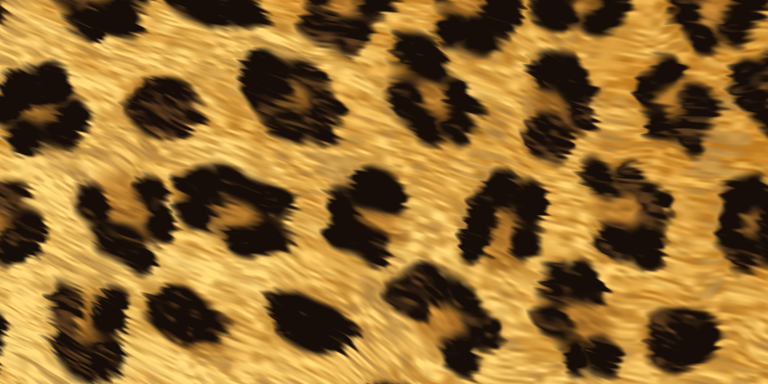
Reproduce this texture procedurally as a Shadertoy shader.

```glsl
vec2 hash2(vec2 p) {
    vec3 h = fract(p.xyx * vec3(0.1031, 0.1030, 0.0973));
    h += dot(h, h.yzx + 33.33);
    return fract((h.xx + h.yz) * h.zy);
}

float noise(vec2 p) {
    vec2 i = floor(p), f = fract(p);
    f = f * f * (3.0 - 2.0 * f);
    float low = mix(hash2(i).x, hash2(i + vec2(1, 0)).x, f.x);
    float high = mix(hash2(i + vec2(0, 1)).x, hash2(i + vec2(1, 1)).x, f.x);
    return mix(low, high, f.y);
}

float smoothUnion(float a, float b, float k) {
    float h = max(k - abs(a - b), 0.0) / k;
    return min(a, b) - h * h * k * 0.25;
}

// One rosette: a ring of uneven petals, sometimes closed into a solid spot
float rosette(vec2 v, vec2 id) {
    vec2 kind = hash2(id + 71.0);
    float ring = kind.x < 0.16 ? 0.038 : mix(0.076, 0.094, kind.y);
    float d = 1.0;
    for (int i = 0; i < 6; i++) {
        vec2 rnd = hash2(id * 7.0 + float(i) * 13.0 + 5.0);
        float angle = (float(i) + 0.45 * rnd.x) * 1.0472 + kind.y * 6.2832;
        float radius = rnd.y < 0.12 ? -0.05 : mix(0.036, 0.053, rnd.y);
        vec2 petal = ring * vec2(cos(angle), sin(angle));
        d = smoothUnion(d, length(v - petal) - radius, 0.042);
    }
    return d;
}

// x: distance to the dark markings, y: distance to the nearest rosette centre
vec2 markings(vec2 p) {
    vec2 cell = vec2(0.322, 0.29);
    float row = floor(p.y / cell.y);
    vec2 nearest = vec2(1.0);
    for (int j = -1; j <= 1; j++) {
        float y = row + float(j);
        float shift = fract(0.4 * y + 0.1);
        float column = floor(p.x / cell.x - shift);
        for (int i = -1; i <= 1; i++) {
            vec2 id = vec2(column + float(i), y) + 40.0;
            vec2 rnd = hash2(id);
            vec2 centre = (id - 39.5 + vec2(shift, 0.0) + 0.22 * (rnd - 0.5)) * cell;
            float stretch = mix(0.88, 1.18, rnd.x);
            vec2 v = (p - centre) * vec2(stretch, 1.0 / stretch);
            v.x += mix(-0.15, 0.45, rnd.y) * v.y;
            nearest = min(nearest, vec2(rosette(v, id), length(v)));
        }
    }
    return nearest;
}

void mainImage(out vec4 fragColor, in vec2 fragCoord) {
    vec2 p = fragCoord / iResolution.y;

    // Hair strands fall to the right, steep at the left and levelling out
    float slope = 0.62 - 0.22 * p.x - 0.12 * p.y;
    vec2 flow = normalize(vec2(1.0, -slope));
    float along = p.x - 0.35 * p.y + 0.05 * noise(p * 9.0);
    float across = p.y + p.x * (slope + 0.11 * p.x);
    across += 0.09 * noise(p * 2.6 + 4.0) + 0.018 * noise(p * 10.0 + 14.0);
    float fine = noise(vec2(along * 28.0, across * 135.0) + 50.0);
    float strand = noise(vec2(along * 15.0, across * 75.0) + 90.0);
    float tuft = noise(vec2(along * 5.0, across * 18.0) + 20.0);
    float hair = 0.5 * fine + 0.5 * strand;

    // Strands drag the markings into ragged edges
    vec2 wobble = vec2(noise(p * 13.0 + 8.0), noise(p * 13.0 + 31.0)) - 0.5;
    vec2 spot = markings(p + flow * (hair - 0.5) * 0.052 + wobble * 0.03);

    // Golden coat, paler towards the lower left
    vec3 pale = vec3(0.98, 0.82, 0.45);
    vec3 orange = vec3(0.79, 0.51, 0.13);
    vec3 dullTan = vec3(0.73, 0.56, 0.29);
    float warmth = 0.25 * p.x + 0.28 * p.y - 0.34 + 0.4 * (tuft - 0.5);
    vec3 coat = mix(pale, orange, clamp(warmth + 1.1 * (1.0 - hair) - 0.12, 0.0, 1.0));
    float shade = 0.6 * (1.0 - strand) + 0.4 * noise(p * 7.0 + 15.0);
    coat = mix(coat, dullTan, 0.7 * smoothstep(0.58, 0.78, shade));
    coat *= 0.91 + 0.16 * fine;

    // Rusty rosette centres
    vec3 rust = mix(vec3(0.50, 0.30, 0.08), vec3(0.88, 0.61, 0.23), hair);
    coat = mix(coat, rust, 0.9 * smoothstep(0.12, 0.06, spot.y));

    // Dark fur with brown strands showing through
    float brown = smoothstep(0.54, 0.84, 0.6 * hair + 0.4 * noise(p * 6.0 + 60.0));
    vec3 dark = mix(vec3(0.085, 0.05, 0.03), vec3(0.36, 0.235, 0.115), brown);
    float cover = smoothstep(0.017, -0.012, spot.x);
    fragColor = vec4(mix(coat, dark, cover), 1.0);
}
```
